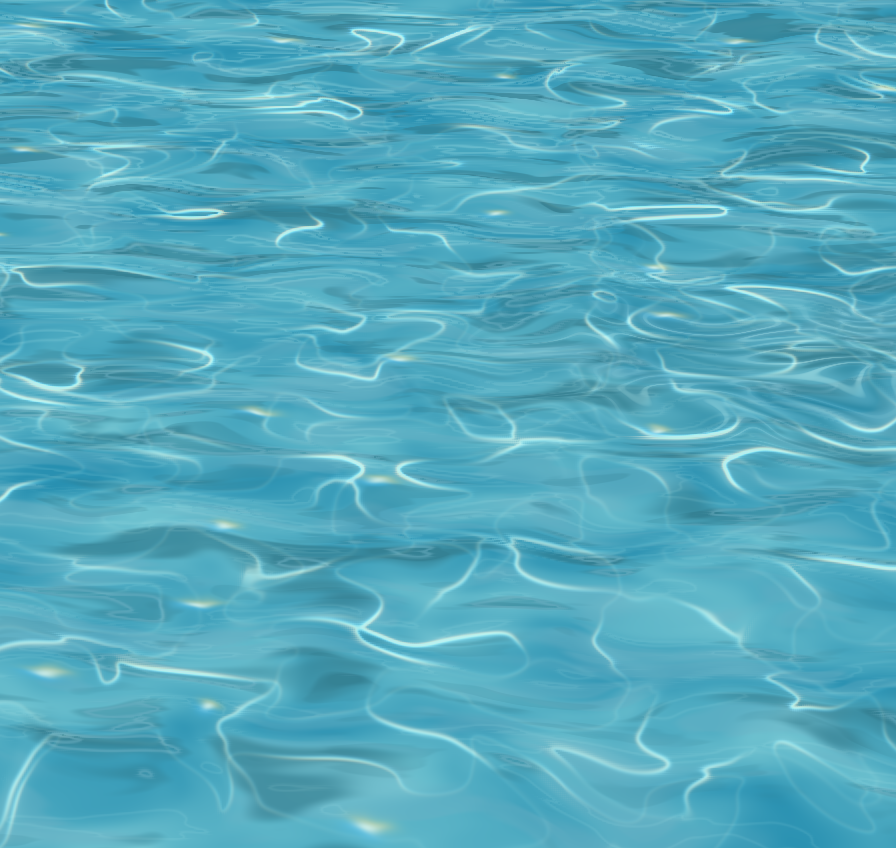
This texture is drawn by a WebGL 2 fragment shader. Its source:

```glsl
#version 300 es
precision highp float;

uniform vec2 u_resolution;
out vec4 fragColor;

const vec3 DEEP = vec3(0.150, 0.560, 0.690);
const vec3 SHALLOW = vec3(0.390, 0.730, 0.795);
const vec3 SHADOW = vec3(0.190, 0.480, 0.550);
const vec3 SKY = vec3(0.430, 0.690, 0.765);
const vec3 SUNLIGHT = vec3(0.800, 0.985, 0.970);

vec2 hash22(vec2 p) {
  vec3 q = fract(p.xyx * vec3(0.1031, 0.1030, 0.0973));
  q += dot(q, q.yzx + 33.33);
  return fract((q.xx + q.yz) * q.zy);
}

float corner(vec2 cell, vec2 offset, vec2 f) {
  return dot(hash22(cell + offset + 40.0) * 2.0 - 1.0, f - offset);
}

// Gradient noise, roughly -0.7 to 0.7
float noise(vec2 p) {
  vec2 i = floor(p), f = fract(p);
  vec2 u = f * f * f * (f * (f * 6.0 - 15.0) + 10.0);
  float low = mix(corner(i, vec2(0, 0), f), corner(i, vec2(1, 0), f), u.x);
  float high = mix(corner(i, vec2(0, 1), f), corner(i, vec2(1, 1), f), u.x);
  return mix(low, high, u.y);
}

float fbm(vec2 p) {
  float sum = 0.0, amp = 0.65;
  for (int i = 0; i < 3; i++) {
    sum += amp * noise(p);
    p = p * 2.03 + vec2(7.3, 3.1);
    amp *= 0.48;
  }
  return sum;
}

vec2 warp(vec2 p, float amount) {
  return p + amount * vec2(noise(p + 11.7), noise(p + vec2(3.4, 29.2)));
}

// Foreshortened water plane: cells shrink towards the top
vec2 waterPlane(vec2 uv) {
  return vec2((uv.x - 0.53) * (5.0 + 2.6 * uv.y),
              uv.y * (8.0 + 11.0 * uv.y) + 0.7 * uv.x);
}

// Signed distance to the zero contour, in canvas heights
float contour(float n, float height) {
  float slope = length(vec2(dFdx(n), dFdy(n))) * height;
  return n / max(slope, 1.6);
}

// Bright filament with slightly split colours and a soft halo
vec3 filament(float d, float width, float split) {
  vec3 s = (vec3(d) + split * vec3(-1.0, 0.0, 1.0)) / width;
  return exp(-s * s) + 0.20 * exp(-abs(d) / (width * 4.5));
}

// Sparse flattened sparkles, warm on one edge and blue on the other
vec4 glint(vec2 p, float rarity) {
  vec2 cell = floor(p), f = fract(p);
  vec2 h = hash22(cell + 71.0), k = hash22(cell + 133.0);
  vec2 q = (f - 0.35 - 0.3 * k) / vec2(0.08 + 0.09 * h.y, 0.085);
  q.y += 0.5 * q.x * (k.x - 0.5) + 0.8 * noise(p * 6.0);
  float body = exp(-dot(q, q) * 1.5) * step(rarity, h.x);
  vec3 edge = mix(vec3(0.25, 0.72, 0.95), vec3(0.95, 0.86, 0.55),
                  smoothstep(-0.7, 0.7, q.y + 0.6 * q.x));
  return vec4(mix(edge, vec3(0.93, 1.0, 0.96), body * body * 0.8), body);
}

void main() {
  vec2 uv = gl_FragCoord.xy / u_resolution.y;
  float height = u_resolution.y;
  vec2 w = waterPlane(uv);
  float far = smoothstep(0.25, 1.0, uv.y);
  vec2 flow = warp(w, 0.6);

  // Pool body
  float depth = fbm(flow * vec2(0.8, 0.95) + 5.0);
  float tone = 0.53 + 1.45 * depth - 0.14 * far + 0.10 * (1.0 - uv.y);
  vec3 color = mix(DEEP, SHALLOW, clamp(tone, 0.0, 1.15));

  // Reflected bands, long and nearly level
  float band = fbm(flow * vec2(0.5, 1.25) + vec2(17.0, 41.0));
  float fine = fbm(flow * vec2(0.7, 2.1) + vec2(53.0, 8.0));
  float thread = fbm(flow * vec2(0.9, 2.9) + vec2(29.0, 67.0));
  float sky = smoothstep(0.06, 0.24, -band) + 0.7 * smoothstep(0.08, 0.18, -fine);
  color = mix(color, SKY, 0.45 * min(sky, 1.0));
  float shade = 0.65 * smoothstep(0.12, 0.26, band);
  shade += (0.35 + 0.4 * far) * smoothstep(0.13, 0.22, fine);
  shade += (0.15 + 0.5 * far) * smoothstep(0.13, 0.20, thread);
  color = mix(color, SHADOW, min(shade, 0.85));
  float rim = exp(-pow(contour(fine - 0.24, height) / 0.0022, 2.0));
  float crest = exp(-pow(contour(thread + 0.16, height) / 0.0018, 2.0));
  color = mix(color, SKY, 0.5 * rim);
  color = mix(color, SUNLIGHT, (0.08 + 0.14 * far) * crest);

  // Caustic network, broken into strong and faint stretches
  vec2 bent = warp(warp(w, 0.8), 0.35);
  float net = noise(bent * 0.95 + 23.0) + 0.16 * noise(bent * 2.3);
  float web = noise(bent * vec2(0.9, 0.8) + 61.0) + 0.14 * noise(bent * 2.7 + 9.0);
  float strong = smoothstep(-0.02, 0.42, noise(w * 0.8 + 37.0));
  float faint = smoothstep(-0.12, 0.42, noise(w * 0.9 + 83.0));
  float width = mix(0.0027, 0.0018, far);
  vec3 light = filament(contour(net, height), width, 0.0007) * (0.10 + 0.95 * strong);
  light += filament(contour(web, height), width * 1.2, 0.0006) * (0.07 + 0.65 * faint);
  light += 0.14 * exp(-max(net, 0.0) * 14.0) * smoothstep(-0.05, 0.03, net) * strong;

  // Patch of small cross ripples
  vec2 fromPatch = (uv - vec2(0.93, 0.57)) / vec2(0.32, 0.10);
  float patchMask = exp(-dot(fromPatch, fromPatch));
  float ripple = noise(bent * vec2(1.2, 2.4) + 15.0);
  float rings = sin(ripple * 20.0 + w.y * 4.0);
  color = mix(color, mix(SHADOW, SKY, 0.5 + 0.5 * rings), 0.4 * patchMask);
  light += 0.3 * patchMask * smoothstep(0.7, 1.0, rings) * (0.3 + faint);

  color = mix(color, SUNLIGHT, clamp(light, 0.0, 1.0) * 0.85);

  // Sun sparkles
  vec4 spark = glint(w * vec2(0.95, 0.75) + 4.0, 0.84);
  color = mix(color, spark.rgb, 0.8 * spark.a);

  fragColor = vec4(clamp(color, 0.0, 1.0), 1.0);
}
```
